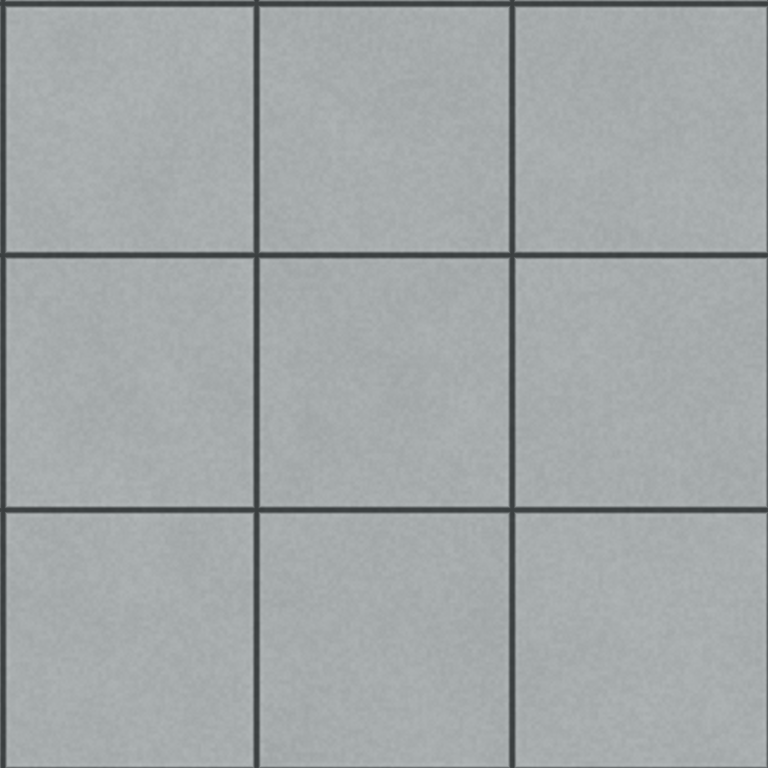
Give the GLSL for this texture, as a Shadertoy shader.

```glsl
// Square grey stone tiles, three across and three down, with dark soft joints.
// Joints come from the distance to the nearest grid line, each line slightly
// nudged; layered value noise gives the stone its grain and faint clouding.

#define TILES 3.0
#define JOINT_CORE 0.0014
#define JOINT_EDGE 0.0062
#define GRAIN_SCALE 170.0
#define GRAIN_AMOUNT 0.050
#define CLOUD_AMOUNT 0.030
#define TILE_VARIATION 0.008
#define RIM_LIGHT 0.018

const vec3 STONE = vec3(0.654, 0.674, 0.678);
const vec3 GROUT = vec3(0.232, 0.250, 0.254);

// Small offset of each grid line, counted from the left and from the top
const vec4 NUDGE_X = vec4(0.0040, 0.0008, 0.0003, 0.0025);
const vec4 NUDGE_Y = vec4(0.0050, -0.0010, -0.0026, 0.0030);

float hash(vec2 p) {
    vec3 q = fract(vec3(p.xyx) * 0.1031);
    q += dot(q, q.yzx + 33.33);
    return fract((q.x + q.y) * q.z);
}

float valueNoise(vec2 p) {
    vec2 cell = floor(p);
    vec2 f = fract(p);
    f = f * f * (3.0 - 2.0 * f);
    float low = mix(hash(cell), hash(cell + vec2(1.0, 0.0)), f.x);
    float high = mix(hash(cell + vec2(0.0, 1.0)), hash(cell + 1.0), f.x);
    return mix(low, high, f.y);
}

// Sum of rotated octaves, in the range 0 to 1
float fbm(vec2 p) {
    float sum = 0.0;
    float weight = 0.5;
    for (int i = 0; i < 4; i++) {
        sum += weight * valueNoise(p);
        p = mat2(1.6, 1.2, -1.2, 1.6) * p + 17.3;
        weight *= 0.5;
    }
    return sum / 0.9375;
}

// Distance to the nearest vertical or horizontal joint
float jointDistance(vec2 p) {
    vec2 nearest = vec2(1.0);
    for (int k = 0; k < 4; k++) {
        vec2 line = float(k) / TILES + vec2(NUDGE_X[k], NUDGE_Y[k]);
        nearest = min(nearest, abs(p - line));
    }
    return min(nearest.x, nearest.y);
}

void mainImage(out vec4 fragColor, in vec2 fragCoord) {
    vec2 p = fragCoord / iResolution.xy;
    p.y = 1.0 - p.y;
    float pixel = 1.0 / iResolution.y;
    vec2 tile = floor(p * TILES);
    vec2 seed = tile * 23.7;

    // Stone: fine grain, faint slanted clouds, tone per tile
    float grain = 0.65 * valueNoise(p * GRAIN_SCALE)
                + 0.35 * valueNoise(p * GRAIN_SCALE * 1.9 + 41.0) - 0.5;
    vec2 slanted = mat2(0.9, 0.5, -0.4, 0.8) * p * vec2(16.0, 11.0);
    float cloud = fbm(slanted + seed) - 0.5;
    float tone = hash(tile + 5.0) - 0.5;
    vec3 color = STONE + GRAIN_AMOUNT * grain + CLOUD_AMOUNT * cloud
               + TILE_VARIATION * tone;

    // Pale rim just inside each tile
    float d = jointDistance(p);
    color += RIM_LIGHT * (1.0 - smoothstep(0.0, 0.0035, abs(d - 0.0075)));

    // Joints with a soft edge
    float edge = max(JOINT_EDGE, JOINT_CORE + pixel);
    vec3 grout = GROUT + 0.03 * grain;
    color = mix(grout, color, smoothstep(JOINT_CORE, edge, d));

    fragColor = vec4(color, 1.0);
}
```
